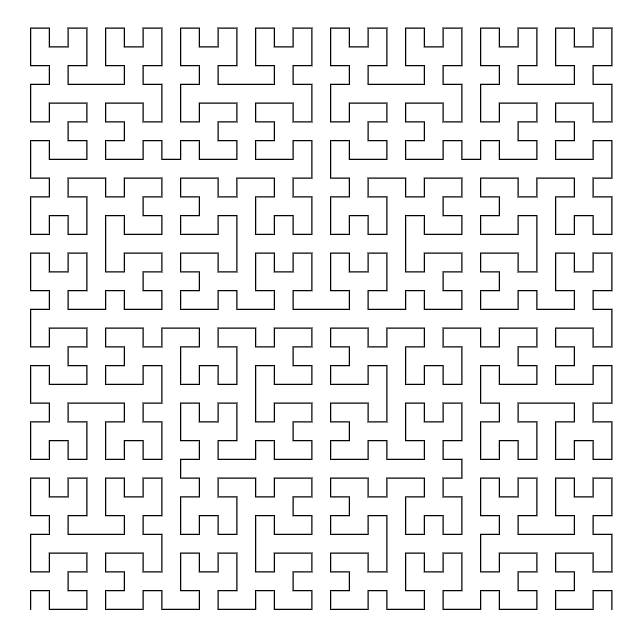
Write a WebGL 2 fragment shader that draws this pattern.

```glsl
#version 300 es
precision highp float;
precision highp int;

uniform vec2 u_resolution;
out vec4 fragColor;

const int ORDER = 5;                       // curve depth
const int GRID = 1 << ORDER;               // vertices per side
const float SPACING = 15.0 / 512.0;        // distance between vertices
const vec2 FIRST_VERTEX = vec2(24.5 / 512.0);
const float LINE_WIDTH = 1.0 / 512.0;
const vec3 PAPER = vec3(1.0);
const vec3 INK = vec3(0.01);

// Position along the Hilbert curve of a grid vertex
int hilbertIndex(ivec2 p) {
    int index = 0;
    for (int s = GRID / 2; s > 0; s /= 2) {
        int right = (p.x & s) > 0 ? 1 : 0;
        int upper = (p.y & s) > 0 ? 1 : 0;
        index += s * s * ((3 * right) ^ upper);
        // Lower quadrants are transposed, the right one also turned
        if (upper == 0) {
            if (right == 1) p = ivec2(GRID - 1) - p;
            p = p.yx;
        }
    }
    return index;
}

// Square-ended distance from the origin-to-halfway arm along dir
float armDistance(vec2 p, vec2 dir) {
    vec2 q = abs(p - 0.25 * dir) - 0.25 * abs(dir);
    return max(q.x, q.y);
}

// Distance to the curve, in vertex spacings
float curveDistance(vec2 g) {
    ivec2 vertex = clamp(ivec2(floor(g + 0.5)), ivec2(0), ivec2(GRID - 1));
    vec2 local = g - vec2(vertex);
    int index = hilbertIndex(vertex);
    float dist = 1e3;
    ivec2 dir = ivec2(1, 0);
    for (int i = 0; i < 4; i++) {
        ivec2 neighbour = vertex + dir;
        bool inside = all(greaterThanEqual(neighbour, ivec2(0)))
                   && all(lessThan(neighbour, ivec2(GRID)));
        // Only consecutive vertices are joined
        if (inside && abs(hilbertIndex(neighbour) - index) == 1)
            dist = min(dist, armDistance(local, vec2(dir)));
        dir = ivec2(-dir.y, dir.x);
    }
    return dist;
}

void main() {
    float side = min(u_resolution.x, u_resolution.y);
    vec2 uv = (gl_FragCoord.xy - 0.5 * (u_resolution - side)) / side;

    float dist = curveDistance((uv - FIRST_VERTEX) / SPACING) * SPACING;

    // One-pixel-wide coverage ramp at the line edge
    float coverage = clamp(0.5 + (0.5 * LINE_WIDTH - dist) * side, 0.0, 1.0);
    fragColor = vec4(mix(PAPER, INK, coverage), 1.0);
}
```
